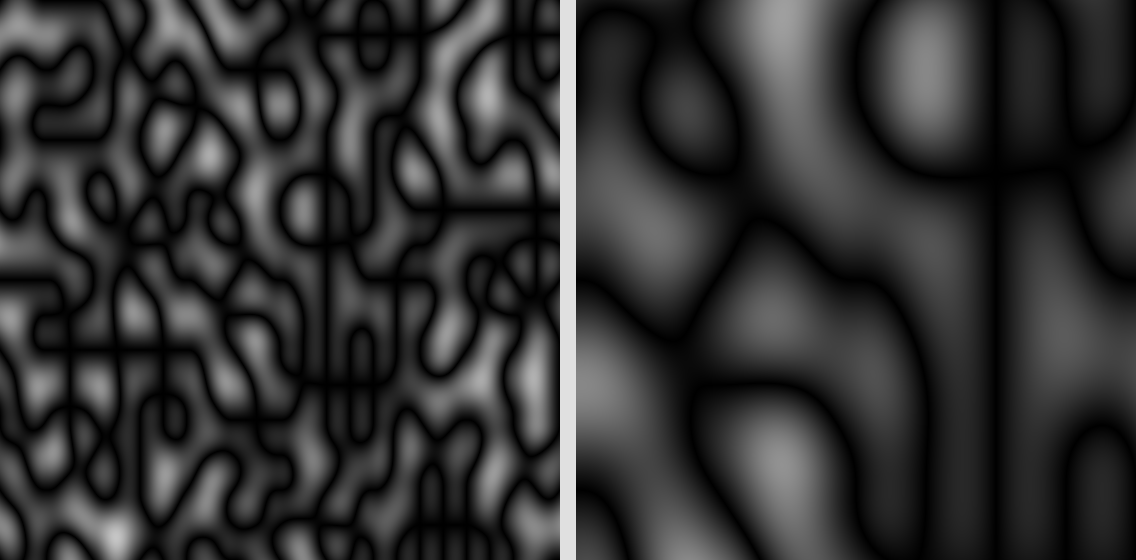
Left, the full canvas; right, a detail of the centre.
A three.js fragment shader for this texture:

```glsl
varying vec2 vUv;

const vec2 CELLS = vec2(12.0, 8.0);      // lattice cells across and up
const float GAIN = 1.06;                 // brightness of the folded noise
const float DIAGONAL_SHARE = 0.375;      // lattice points with a diagonal slope
const float VERTICAL_SHARE = 0.375;      // lattice points with a vertical slope
const vec2 SEED = vec2(37.0, 11.0);

float hash(vec2 p) {
  vec3 q = fract(vec3(p.xyx) * 0.1031);
  q += dot(q, q.yzx + 33.33);
  return fract((q.x + q.y) * q.z);
}

float randomSign(vec2 p) {
  return hash(p) < 0.5 ? -1.0 : 1.0;
}

// Slope along an axis or a diagonal, so neighbours can align into straight lines
vec2 latticeGradient(vec2 point) {
  vec2 p = point + SEED;
  vec2 slope = vec2(randomSign(p + 71.0), randomSign(p + 153.0));
  float kind = hash(p);
  if (kind < DIAGONAL_SHARE) return slope;
  if (kind < DIAGONAL_SHARE + VERTICAL_SHARE) return vec2(0.0, slope.y);
  return vec2(slope.x, 0.0);
}

float gradientNoise(vec2 p) {
  vec2 cell = floor(p);
  vec2 local = p - cell;
  vec2 fade = local * local * local * (local * (local * 6.0 - 15.0) + 10.0);
  float sum = 0.0;
  for (int j = 0; j < 2; j++) {
    for (int i = 0; i < 2; i++) {
      vec2 corner = vec2(float(i), float(j));
      vec2 weight = mix(1.0 - fade, fade, corner);
      sum += weight.x * weight.y * dot(latticeGradient(cell + corner), local - corner);
    }
  }
  return sum;
}

void main() {
  // Folding at zero turns the sign changes into dark creases
  float grey = abs(gradientNoise(vUv * CELLS)) * GAIN;
  gl_FragColor = vec4(vec3(clamp(grey, 0.0, 1.0)), 1.0);
}
```
